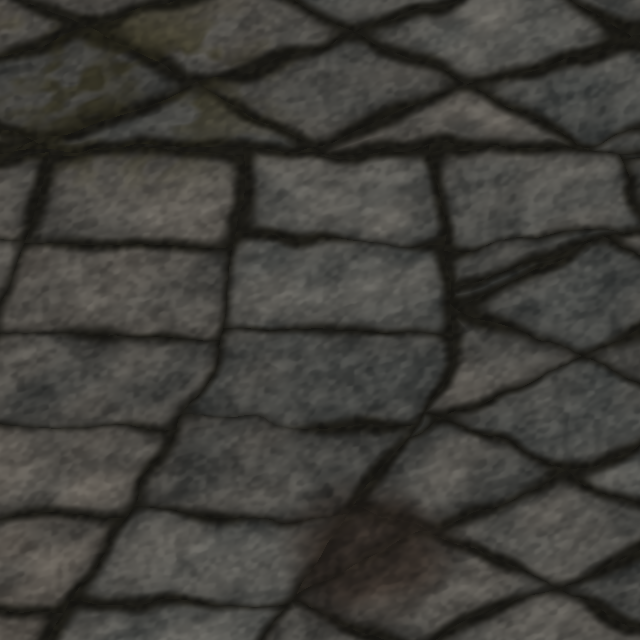
Give the GLSL for this texture, as a WebGL 2 fragment shader.

```glsl
#version 300 es
precision highp float;
// Worn grey paving: bent columns of setts between fields of diamond slabs, with dark mossy joints.
#define JOINT 0.0075
#define SOFTNESS 0.017
#define WOBBLE 0.016
#define ROW_HEIGHT 0.142
#define BLOTCH 0.34
#define GRAIN 0.30
#define STONE_VARIATION 0.20
#define STONE vec3(0.308, 0.300, 0.282)
#define MORTAR vec3(0.100, 0.096, 0.080)
#define MOSS vec3(0.165, 0.155, 0.092)
#define DIRT vec3(0.195, 0.163, 0.140)

uniform vec2 u_resolution;
out vec4 fragColor;

vec2 hash2(vec2 p) {
    vec3 h = fract(p.xyx * vec3(0.1031, 0.1030, 0.0973));
    h += dot(h, h.yzx + 33.33);
    return fract((h.xx + h.yz) * h.zy);
}

// Soft cellular noise: a weighted blend of random tones at jittered points.
float mottle(vec2 p) {
    vec2 cell = floor(p), local = p - cell;
    float tone = 0.0, total = 0.0;
    for (int j = -1; j <= 1; j++) {
        for (int i = -1; i <= 1; i++) {
            vec2 offset = vec2(i, j);
            vec2 jitter = hash2(cell + offset);
            vec2 away = offset + 0.15 + 0.7 * jitter - local;
            float weight = exp(-3.5 * dot(away, away));
            tone += weight * hash2(cell + offset + 71.0).x;
            total += weight;
        }
    }
    return tone / total;
}

float smoothMin(float a, float b, float k) {
    float h = max(k - abs(a - b), 0.0) / k;
    return min(a, b) - 0.25 * k * h * h;
}

vec2 edgeGap(vec2 t) {
    return 0.5 - abs(fract(t) - 0.5);
}

// Slabs between rising and falling lines: edge distance, then stone id.
vec3 diamonds(vec2 p, vec2 slope, vec2 period, vec2 origin) {
    vec2 t = (vec2(p.y - slope.x * p.x, p.y + slope.y * p.x) - origin) / period;
    vec2 gap = edgeGap(t) * period / sqrt(1.0 + slope * slope);
    return vec3(smoothMin(gap.x, gap.y, 0.02), floor(t));
}

// Rows of setts in columns given by the bent coordinate u.
vec3 setts(float u, float y, float width) {
    float column = floor(u);
    float shift = 0.03 * (hash2(vec2(column, 5.0)).x - 0.5);
    float row = (y - 0.052 + shift + 0.012 * sin(2.5 * u)) / ROW_HEIGHT;
    float side = edgeGap(vec2(u)).x * width * 0.85;
    float bed = edgeGap(vec2(row)).x * ROW_HEIGHT + 0.003;
    return vec3(smoothMin(side, bed, 0.02), column, floor(row));
}

vec3 paving(vec2 p) {
    float upper = max(p.y - 0.44, 0.0), lower = min(p.y - 0.44, 0.0);
    float width = 0.366 - 0.22 * upper + 0.08 * lower;
    float u = (p.x - 0.348 - 0.10 * upper - 0.62 * lower) / width;

    // Signed distances to the top and right fields.
    float top = p.y - 0.768;
    float right = min((u - 1.0) * width * 0.85, 0.95 * (0.56 + 0.3 * (p.x - 0.73) - p.y));
    vec3 stone;
    if (top > 0.0) {
        stone = diamonds(p, vec2(0.34, 0.50), vec2(0.148, 0.21), vec2(0.611, 1.02));
        stone.yz += 40.0;
        return vec3(min(stone.x, top), stone.yz);
    }
    if (right > 0.0) {
        stone = diamonds(p, vec2(0.43, 0.42), vec2(0.170, 0.19), vec2(0.048, 0.635));
        stone.yz += 90.0;
    } else {
        stone = setts(u, p.y, width);
    }
    return vec3(min(stone.x, min(-top, abs(right))), stone.yz);
}

void main() {
    vec2 p = gl_FragCoord.xy / u_resolution;

    // Irregular outlines from layered sines and noise.
    vec2 bend = 0.005 * sin(p.yx * vec2(17.0, 13.0) + 2.0 * sin(p * 9.0));
    vec2 rough = vec2(mottle(p * 21.0), mottle(p * 21.0 + 50.0)) - 0.5;
    vec3 stone = paving(p + bend + WOBBLE * rough);
    vec2 random = hash2(stone.yz + 13.0);

    // Slanted surface streaks at three sizes.
    vec2 q = vec2(p.x, p.y - 0.25 * p.x) + random * 0.3;
    float large = mottle(q * vec2(13.0, 22.0)) - 0.5;
    float medium = mottle(q * vec2(36.0, 58.0) + 20.0) - 0.5;
    float fine = mottle(q * vec2(100.0, 130.0) + 40.0) - 0.5;
    float shade = 1.0 + BLOTCH * (large + medium) + GRAIN * fine;
    shade += STONE_VARIATION * (random.x - 0.5);
    vec3 tint = vec3(0.014, 0.0, -0.008) * (random.y - 0.4 + large - 0.5 * p.x);
    vec3 color = STONE * shade + tint;

    // Moss at the upper left, wet dirt near the bottom.
    float moss = 1.0 - smoothstep(0.08, 0.36, length((p - vec2(0.18, 0.87)) * vec2(1.0, 1.7)));
    moss *= smoothstep(-0.12, 0.25, large + 0.6 * medium);
    float dirt = length((p - vec2(0.58, 0.13)) * vec2(1.0, 1.35)) + 0.08 * large;
    dirt = 1.0 - smoothstep(0.06, 0.17, dirt);
    color = mix(color, MOSS * shade, 0.75 * moss);
    color = mix(color, DIRT * shade, 0.85 * dirt);

    // Worn shoulders and joints of uneven width.
    float edge = stone.x - JOINT * (1.0 + 2.2 * (mottle(p * 11.0 + 9.0) - 0.5));
    color *= 0.86 + 0.14 * smoothstep(0.0, 0.035, edge);
    vec3 joint = mix(MORTAR, MOSS, 0.35 * moss + 0.3 * max(medium, 0.0)) * (1.0 + 0.5 * fine);
    joint = mix(joint, DIRT * shade, 0.6 * dirt);
    color = mix(joint, color, smoothstep(-0.35 * SOFTNESS, 0.65 * SOFTNESS, edge));
    fragColor = vec4(color, 1.0);
}
```
